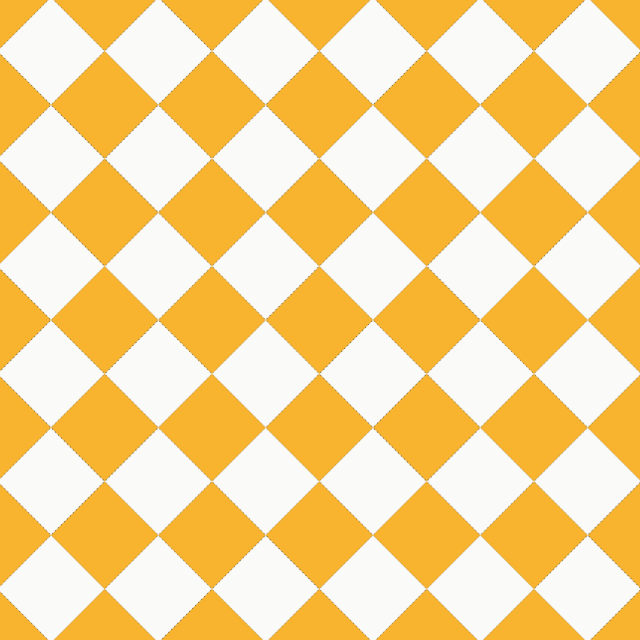
Reproduce this pattern procedurally as a Shadertoy shader.

```glsl
// Diagonal checkerboard of white and amber diamonds with fine dotted seams.

const vec3 WHITE = vec3(0.982, 0.984, 0.975);
const vec3 AMBER = vec3(0.972, 0.706, 0.184);
const vec3 SEAM = vec3(0.34, 0.29, 0.22);

const vec2 PERIOD = vec2(0.1677, 0.1681);   // spacing of white diamonds
const vec2 ORIGIN = vec2(0.0797, 0.0797);   // centre of the lower left one
const float DOTS_PER_EDGE = 18.0;
const float DOT_RADIUS = 0.0010;
const float EDGE_SOFTNESS = 0.0008;
const float SEAM_SHADE = 0.10;              // faint continuous line under the dots
const vec2 DOT_STRENGTH = vec2(0.15, 0.65); // weakest and strongest seam

float hash(vec2 p) {
    return fract(sin(dot(p, vec2(127.1, 311.7))) * 43758.5453);
}

void mainImage(out vec4 fragColor, in vec2 fragCoord) {
    vec2 canvas = fragCoord / iResolution.xy;
    float pixel = 1.0 / min(iResolution.x, iResolution.y);

    // Rotate the grid so each diamond is a unit square
    vec2 grid = (canvas - ORIGIN) / PERIOD;
    vec2 diag = vec2(grid.x + grid.y, grid.x - grid.y);
    vec2 tile = floor(diag + 0.5);
    float edgeLength = PERIOD.x * inversesqrt(2.0);

    // Distance to the nearest seam, positive inside white diamonds
    vec2 toEdge = (0.5 - abs(diag - tile)) * edgeLength;
    float dist = min(toEdge.x, toEdge.y);
    float side = 1.0 - 2.0 * mod(tile.x + tile.y, 2.0);
    float soft = max(EDGE_SOFTNESS, 0.7 * pixel);
    vec3 color = mix(AMBER, WHITE, smoothstep(-soft, soft, dist * side));

    // Dots along the seam, with a strength that differs per edge
    bool rising = toEdge.y < toEdge.x;
    float along = rising ? diag.x : diag.y;
    vec2 edgeId = rising ? vec2(tile.x, floor(diag.y) + 57.0)
                         : vec2(floor(diag.x), tile.y);
    float dotOffset = (fract(along * DOTS_PER_EDGE) - 0.5) * edgeLength / DOTS_PER_EDGE;
    float dotDist = length(vec2(dotOffset, dist)) - DOT_RADIUS;
    float dots = 1.0 - smoothstep(-0.6 * pixel, 0.6 * pixel, dotDist);
    float line = 1.0 - smoothstep(0.0, 2.0 * soft, dist);
    float strength = mix(DOT_STRENGTH.x, DOT_STRENGTH.y, hash(edgeId));

    color = mix(color, SEAM, max(dots * strength, line * SEAM_SHADE));
    fragColor = vec4(color, 1.0);
}
```
